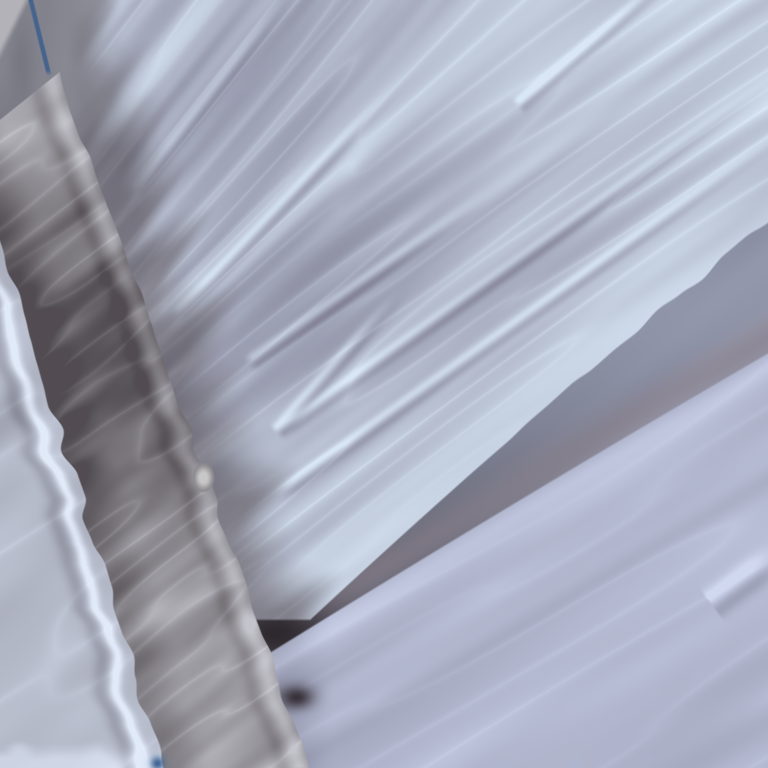
A Shadertoy shader for this texture:

```glsl
float hash(vec2 p) {
    vec3 q = fract(vec3(p.xyx) * 0.1031);
    q += dot(q, q.yzx + 33.33);
    return fract((q.x + q.y) * q.z);
}

float noise(vec2 p) {
    vec2 i = floor(p), f = fract(p);
    f = f * f * (3.0 - 2.0 * f);
    return mix(mix(hash(i), hash(i + vec2(1, 0)), f.x),
               mix(hash(i + vec2(0, 1)), hash(i + vec2(1, 1)), f.x), f.y);
}

// Signed shading of long creases: broad rolls, fine rolls and thin bright ridges
float pleats(float across, float along, float freq) {
    float broad = noise(vec2(across * freq * 0.45 + 7.0, along));
    float fine = noise(vec2(across * freq + 31.0, along * 1.6));
    float crest = noise(vec2(across * freq * 0.8 + 63.0, along * 1.2));
    float ridge = pow(1.0 - abs(2.0 * crest - 1.0), 6.0);
    return (broad - 0.5) * 0.7 + (fine - 0.5) * 0.6 + ridge * 0.35 - 0.08;
}

float cover(float dist, float soft) {
    return smoothstep(-soft, soft, dist);
}

float bump(float x, float width) {
    return exp(-x * x / (width * width));
}

// Bright fold from a to b with a shadow on its lower side
float strand(vec2 p, vec2 a, vec2 b, float width) {
    vec2 dir = b - a, rel = p - a;
    float h = dot(rel, dir) / dot(dir, dir);
    float side = (dir.x * rel.y - dir.y * rel.x) / length(dir);
    float body = smoothstep(-0.01, 0.03, h) * (1.0 - smoothstep(0.5, 1.0, h));
    return body * (bump(side, width) - 0.75 * bump(side + 2.0 * width, width));
}

float flapEdge(float x) {
    float d = x - 0.404;
    return 0.193 + 0.93 * d - 0.1 * d * d;
}

float sheetEdge(float x) {
    float d = x - 0.358;
    return 0.154 + 0.62 * d - 0.03 * d * d;
}

vec3 gapColor(vec2 p, float aboveSheet) {
    vec3 c = mix(vec3(0.41, 0.42, 0.48), vec3(0.57, 0.59, 0.67), smoothstep(0.45, 0.95, p.x));
    c += 0.07 * (noise(vec2((p.y - 0.8 * p.x) * 22.0, p.x * 6.0)) - 0.5);
    c = mix(c, vec3(0.53, 0.49, 0.53), 0.6 * bump(aboveSheet - 0.02, 0.03));
    return mix(c, vec3(0.18, 0.16, 0.18), bump(length((p - vec2(0.36, 0.175)) * vec2(0.8, 1.3)), 0.065));
}

vec3 fanColor(vec2 p, float rise, float fromBand) {
    const vec4 folds[7] = vec4[7](
        vec4(0.355, 0.44, 0.53, 0.635), vec4(0.36, 0.36, 1.1, 0.89),
        vec4(0.32, 0.53, 0.66, 0.77), vec4(0.225, 0.59, 0.55, 0.93),
        vec4(0.67, 0.865, 0.90, 1.06), vec4(0.17, 0.75, 0.42, 1.07),
        vec4(0.36, 0.44, 1.1, 0.97));
    float bend = mix(0.15, -0.3, smoothstep(0.4, 0.8, rise));
    float across = rise + (p.x - 0.35) * bend;
    float flap = 1.0 - smoothstep(0.07, 0.15, across);
    float tone = 0.56 + pleats(across, p.x * 2.8, 44.0) * mix(0.62, 0.2, flap);
    for (int i = 0; i < 7; i++)
        tone += 0.42 * strand(p, folds[i].xy, folds[i].zw, 0.006);
    tone += 0.27 * flap - 0.12 * bump(length(p - vec2(0.4, 0.72)), 0.2);
    tone += 0.14 * smoothstep(0.6, 1.0, p.x);
    vec3 c = mix(vec3(0.54, 0.54, 0.62), vec3(0.82, 0.87, 0.93), clamp(tone, -0.15, 1.1));
    // Ragged pleat ends fall into shade beside the band
    float ragged = fromBand + 0.07 * (noise(vec2(across * 27.0, 4.0)) - 0.5);
    float shade = 1.0 - smoothstep(0.01, 0.115, ragged);
    vec3 dusk = vec3(0.46, 0.45, 0.49) + 0.12 * pleats(across, p.x * 6.0, 40.0);
    return mix(c, dusk, shade * 0.85);
}

vec3 sheetColor(vec2 p, float depth) {
    float tone = 0.6 + 0.42 * pleats(depth, p.x * 2.2, 25.0);
    tone += 0.25 * bump(depth - 0.018, 0.018) - 0.3 * bump(depth - 0.075, 0.02) * (1.0 - smoothstep(0.45, 0.9, p.x));
    tone -= 0.22 * bump(depth - 0.165, 0.018);
    tone += 0.5 * strand(p, vec2(0.92, 0.22), vec2(1.02, 0.295), 0.011);
    tone -= 0.4 * (1.0 - smoothstep(0.36, 0.44, p.x));
    return mix(vec3(0.55, 0.56, 0.65), vec3(0.79, 0.82, 0.91), clamp(tone, -0.1, 1.1));
}

vec3 bandColor(vec2 p, float inset, float fromPanel) {
    float folds = pleats(p.y - 0.75 * p.x, p.x * 7.0, 42.0);
    float dark = smoothstep(0.18, 0.42, p.y) * (1.0 - smoothstep(0.68, 0.84, p.y));
    float tone = 0.64 - 0.36 * dark + 0.5 * folds;
    tone -= 0.3 * (1.0 - smoothstep(0.0, 0.07, fromPanel));
    tone += 0.28 * bump(inset - 0.012, 0.012) - 0.15 * bump(inset - 0.036, 0.01);
    return mix(vec3(0.32, 0.30, 0.32), vec3(0.77, 0.77, 0.80), clamp(tone, 0.0, 1.0));
}

vec3 panelColor(vec2 p, float inset) {
    float tone = 0.62 + 0.38 * pleats(p.y - 0.65 * p.x, p.x * 6.0, 20.0);
    float wander = 0.014 + 0.014 * noise(vec2(p.y * 38.0, 2.0));
    tone += 0.55 * bump(inset - wander, 0.008) - 0.28 * bump(inset - wander - 0.02, 0.011);
    tone += 0.3 * (1.0 - smoothstep(0.02, 0.05, p.y + 0.02 * noise(p * 40.0)));
    return mix(vec3(0.48, 0.48, 0.54), vec3(0.83, 0.86, 0.92), clamp(tone, 0.0, 1.15));
}

void mainImage(out vec4 fragColor, in vec2 fragCoord) {
    vec2 p = fragCoord / iResolution.xy;
    float soft = max(0.0015, 0.8 / iResolution.y);
    float scallop = 0.010 * (noise(vec2(p.y * 34.0, 9.0)) - 0.5);
    float fromBand = p.x - (0.404 - 0.36 * p.y) + scallop;
    float fromPanel = p.x - (0.215 - 0.315 * p.y) + 1.6 * scallop;
    float rise = p.y - flapEdge(p.x);
    float depth = sheetEdge(p.x) - p.y;

    // Right side: gap, lower sheet, upper fan
    vec3 color = gapColor(p, -depth);
    color = mix(color, sheetColor(p, depth), cover(depth, soft * 1.5));
    color = mix(color, vec3(0.22, 0.20, 0.23), bump(length((p - vec2(0.386, 0.092)) * vec2(0.8, 1.2)), 0.018));
    float hem = rise + 0.012 * (noise(vec2(p.x * 35.0, 3.0)) - 0.5) * smoothstep(0.6, 0.85, p.x);
    color = mix(color, fanColor(p, rise, fromBand), cover(min(hem, p.y - 0.193), soft * 1.5));

    // Upper left corner with its blue thread
    float corner = 1.0 - smoothstep(0.1, 0.18, p.x + 0.03 * noise(p * 30.0));
    color = mix(color, vec3(0.51, 0.51, 0.55) + 0.1 * (noise(p * vec2(35.0, 12.0)) - 0.5), corner * smoothstep(0.8, 0.9, p.y));
    color = mix(color, vec3(0.70, 0.70, 0.72), cover(0.035 - p.x - 0.5 * (1.0 - p.y), 0.006));
    float thread = abs(p.x - 0.04 - 0.245 * (1.0 - p.y)) - 0.003;
    color = mix(color, vec3(0.27, 0.39, 0.55), cover(-thread, soft) * smoothstep(0.9, 0.91, p.y));

    // Left side: gathered band, bead, front panel
    float band = min(-fromBand, 0.844 + 0.8 * p.x - p.y);
    color = mix(color, bandColor(p, -fromBand, fromPanel), cover(band, soft));
    float bead = length((p - vec2(0.265, 0.378)) * vec2(1.0, 0.75));
    color = mix(color, mix(vec3(0.78), vec3(0.55, 0.54, 0.56), smoothstep(0.004, 0.014, bead)), cover(0.014 - bead, soft));
    color = mix(color, panelColor(p, -fromPanel), cover(-fromPanel, soft));
    color = mix(color, vec3(0.25, 0.40, 0.58), bump(length(p - vec2(0.205, 0.006)), 0.009));
    fragColor = vec4(clamp(color, 0.0, 1.0), 1.0);
}
```
